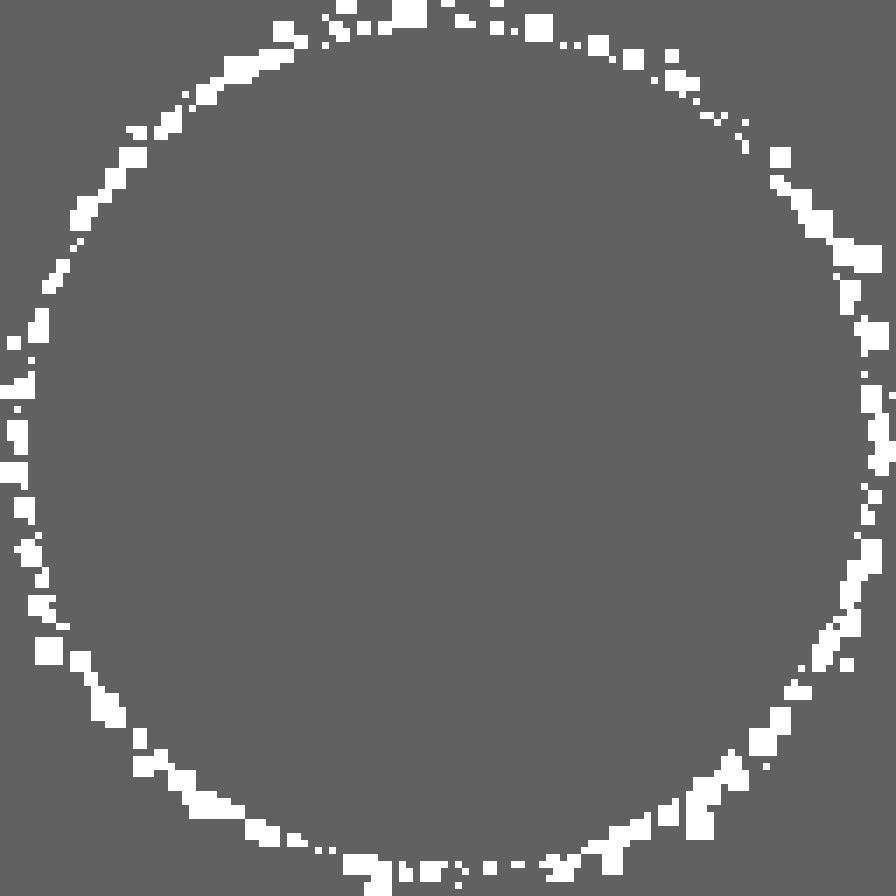
A WebGL 2 fragment shader for this background:

```glsl
#version 300 es
precision highp float;
// A ragged ring of white square specks on a plain grey ground.

#define CELLS 128.0        // grid cells across the canvas
#define CENTER vec2(0.5, 0.502)
#define INNER_RADIUS 0.466 // clean inner rim of the ring
#define SPECKS 265         // squares scattered around the rim
#define MAX_SIZE 3.2       // range of square sides, in cells
#define SIZE_BIAS 1.3      // above 1 favours small squares
#define SPREAD 4.5         // farthest outward drift, in cells
#define GROUND vec3(0.38)
#define SPECK_COLOR vec3(1.0)

uniform vec2 u_resolution;
out vec4 fragColor;

const float TAU = 6.2831853;

// Integer hash giving a value from 0 to 1
float hash(uint n) {
    n = n * 747796405u + 2891336453u;
    n = ((n >> ((n >> 28u) + 4u)) ^ n) * 277803737u;
    n = (n >> 22u) ^ n;
    return float(n >> 8u) / 16777216.0;
}

// 1 where any grid-aligned square covers the point, else 0
float speckMask(vec2 uv) {
    // Only the band around the rim can hold squares
    float rimOffset = (length(uv - CENTER) - INNER_RADIUS) * CELLS;
    if (rimOffset < -4.0 || rimOffset > SPREAD + 6.0) return 0.0;

    vec2 cell = floor(uv * CELLS);
    for (int i = 0; i < SPECKS; i++) {
        uint seed = uint(i) * 3u + 17u;
        float angle = TAU * (float(i) + 2.0 * hash(seed)) / float(SPECKS);
        float size = 1.0 + floor(MAX_SIZE * pow(hash(seed + 1u), SIZE_BIAS));
        float drift = SPREAD * pow(hash(seed + 2u), 6.0);

        // Rest each square on the rim, then push it outward
        float radius = INNER_RADIUS * CELLS + 0.5 * size + drift;
        vec2 middle = CENTER * CELLS + radius * vec2(cos(angle), sin(angle));
        vec2 corner = floor(middle - 0.5 * size + 0.5);
        vec2 local = cell - corner;
        if (min(local.x, local.y) >= 0.0 && max(local.x, local.y) < size) return 1.0;
    }
    return 0.0;
}

void main() {
    float scale = min(u_resolution.x, u_resolution.y);
    vec2 origin = 0.5 * (u_resolution - scale);

    // Four samples per pixel smooth the square edges
    float coverage = 0.0;
    for (int s = 0; s < 4; s++) {
        vec2 offset = vec2(s & 1, s >> 1) * 0.5 - 0.25;
        coverage += 0.25 * speckMask((gl_FragCoord.xy + offset - origin) / scale);
    }
    fragColor = vec4(mix(GROUND, SPECK_COLOR, coverage), 1.0);
}
```
